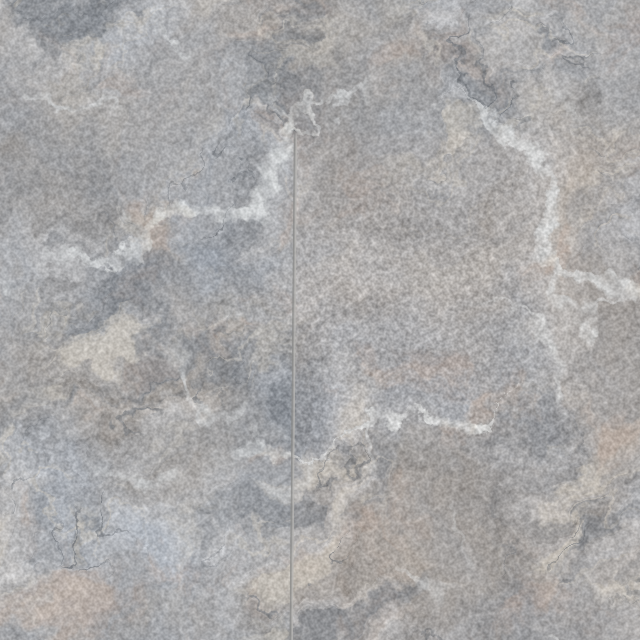
Give the GLSL for this texture, as a three.js fragment shader.

```glsl
// Weathered grey stone tiles with pale veins, rust stains and one thin seam.
varying vec2 vUv;

const vec3 STONE = vec3(0.652, 0.653, 0.659);
const vec3 SLATE = vec3(0.490, 0.508, 0.532);
const vec3 CREAM = vec3(0.790, 0.770, 0.735);
const vec3 RUST = vec3(0.725, 0.645, 0.595);
const vec3 QUARTZ = vec3(0.815, 0.825, 0.830);
const vec3 SEAM_DARK = vec3(0.540, 0.540, 0.535);
const vec3 SEAM_LIGHT = vec3(0.720, 0.715, 0.705);
const vec3 WARMTH = vec3(0.055, 0.005, -0.055);

const float CLOUD_CONTRAST = 0.19;
const float MOTTLE_CONTRAST = 0.19;
const float GRAIN_CONTRAST = 0.125;
const float GRAIN_SCALE = 62.0;
const float VEIN_WIDTH = 0.010;
const float SEAM_WIDTH = 0.0018;
const float SEAM_TOP = 0.80;
const vec2 CALM_CENTRE = vec2(0.64, 0.50);
const mat2 TILT = mat2(0.82, -0.57, 0.57, 0.82);

vec2 gradientAt(vec2 cell) {
  vec3 h = fract(cell.xyx * vec3(0.1031, 0.1030, 0.0973));
  h += dot(h, h.yzx + 33.33);
  float angle = 6.2832 * fract((h.x + h.y) * h.z);
  return vec2(cos(angle), sin(angle));
}

float noise(vec2 p) {
  vec2 i = floor(p);
  vec2 f = p - i;
  vec2 u = f * f * f * (f * (f * 6.0 - 15.0) + 10.0);
  vec2 e = vec2(1.0, 0.0);
  float low = mix(dot(gradientAt(i), f), dot(gradientAt(i + e), f - e), u.x);
  float high = mix(dot(gradientAt(i + e.yx), f - e.yx),
                   dot(gradientAt(i + 1.0), f - 1.0), u.x);
  return mix(low, high, u.y);
}

float fbm(vec2 p) {
  float sum = 0.0;
  float gain = 0.5;
  for (int i = 0; i < 5; i++) {
    sum += gain * noise(p);
    p = mat2(1.6, 1.2, -1.2, 1.6) * p + 3.7;
    gain *= 0.58;
  }
  return sum;
}

// Thin ragged line along the zero level of a noise field.
float contour(vec2 p, float scale, float width) {
  float d = abs(noise(p * scale)) / scale;
  return 1.0 - smoothstep(width * 0.2, width, d);
}

// Three long veins: two rise to the right, the last one falls steeply.
float mainVeins(vec2 p) {
  float veins = 0.0;
  for (int i = 0; i < 3; i++) {
    float k = float(i);
    vec2 centre = vec2(0.30 + 0.28 * k, 0.50 + 0.18 * cos(3.1416 * k));
    float angle = 0.6 - 0.4 * k * k;
    vec2 dir = vec2(cos(angle), sin(angle));
    vec2 d = p - centre;
    float along = dot(d, dir);
    float bend = 0.13 * noise(vec2(along * 7.0, k * 5.3 + 0.4));
    float across = abs(dot(d, vec2(-dir.y, dir.x)) + bend);
    float width = VEIN_WIDTH * (1.0 + 1.8 * noise(vec2(along * 11.0, k + 8.5)));
    float ends = 1.0 - smoothstep(0.17, 0.28, abs(along));
    veins = max(veins, ends * (1.0 - smoothstep(width * 0.5, width * 1.3, across)));
  }
  return veins;
}

void main() {
  vec2 p = vUv;
  vec2 swirl = vec2(fbm(p * 4.0 + 2.3), fbm(p * 4.0 + 17.9));
  vec2 ragged = 0.035 * vec2(fbm(p * 20.0 + 6.0), fbm(p * 20.0 + 29.1));
  vec2 q = p + 0.16 * swirl + ragged;

  // Layers run along a rising diagonal; the calm middle of the right tile is plain.
  vec2 strata = TILT * q * vec2(0.75, 1.25);
  float calm = 1.0 - smoothstep(0.12, 0.34, distance(p + 0.25 * swirl, CALM_CENTRE));
  float rough = smoothstep(-0.16, 0.20, noise(q * 3.6 + 5.7)) * (1.0 - 0.9 * calm);

  // Soft clouds and folded mottling.
  vec3 color = STONE + CLOUD_CONTRAST * fbm(q * 3.0 + 31.0);
  float folded = fbm(strata * 13.0 + 1.6 * fbm(strata * 8.0 + 50.0));
  color += MOTTLE_CONTRAST * folded * (0.5 + 0.8 * rough);
  color += WARMTH * fbm(q * 4.0 + 71.0);

  // Mineral stains.
  float slate = smoothstep(0.03, 0.28, fbm(strata * 7.0 + 12.0) + 0.04 * rough);
  color = mix(color, SLATE, slate * (0.12 + 0.58 * rough));
  float cream = smoothstep(0.05, 0.26, fbm(strata * 8.0 + 41.0));
  color = mix(color, CREAM, cream * (0.15 + 0.55 * rough));
  float rust = smoothstep(0.06, 0.36, fbm(q * 6.0 + 63.0));
  color = mix(color, RUST, 0.45 * rust);

  // Flaky light streaks and dark hairline cracks in the rough zones.
  float flake = contour(strata, 15.0, 0.005) * smoothstep(-0.1, 0.25, noise(q * 8.0 + 15.0));
  color = mix(color, CREAM, 0.45 * flake * rough);
  float crack = contour(strata + 3.3, 17.0, 0.0035);
  crack *= smoothstep(0.0, 0.3, noise(q * 9.0 + 3.1)) * rough;
  color = mix(color, SLATE * 0.92, 0.65 * crack);

  // Broken minor veins and long quartz veins.
  float minor = contour(q + 4.4, 4.0, VEIN_WIDTH * 0.9);
  minor *= smoothstep(0.02, 0.28, noise(p * 5.0 + 22.0));
  float vein = max(0.75 * minor, mainVeins(p + 1.2 * ragged));
  vein *= 0.74 + 0.9 * noise(p * 38.0);
  color = mix(color, mix(QUARTZ, CREAM, 0.6 * rust), clamp(vein, 0.0, 1.0));

  // Fine crystalline grain in three sizes.
  vec2 g = TILT * p * GRAIN_SCALE;
  float grain = 0.5 * noise(g) + noise(g * 2.1 + 7.0) + 0.8 * noise(g.yx * 4.0 + 19.0);
  color += GRAIN_CONTRAST * grain * (0.85 + 0.25 * calm);

  // Seam with a shaded left lip; the right tile is slightly warmer.
  float side = p.x - (0.455 + 0.0085 * p.y);
  float below = 1.0 - smoothstep(SEAM_TOP - 0.02, SEAM_TOP, p.y);
  float rightTile = smoothstep(-SEAM_WIDTH, SEAM_WIDTH, side) * below;
  color += vec3(0.010, 0.003, -0.003) * rightTile;
  float seam = 1.0 - smoothstep(SEAM_WIDTH, SEAM_WIDTH * 2.0, abs(side));
  vec3 seamColor = mix(SEAM_DARK, SEAM_LIGHT, smoothstep(-SEAM_WIDTH, SEAM_WIDTH, side));
  color = mix(color, seamColor, 0.8 * seam * below);

  gl_FragColor = vec4(clamp(color, 0.0, 1.0), 1.0);
}
```
